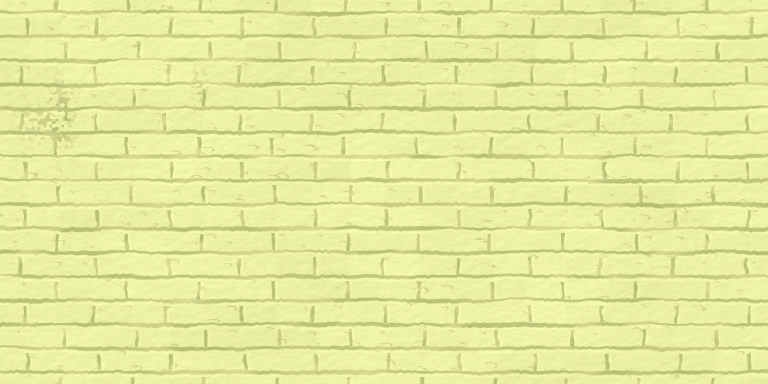
Write a WebGL 2 fragment shader that draws this texture.

```glsl
#version 300 es
precision highp float;

uniform vec2 u_resolution;
out vec4 outColor;

float hash(vec2 p) {
    return fract(sin(dot(p, vec2(127.1, 311.7))) * 43758.5453);
}

float noise(vec2 p) {
    vec2 i = floor(p), f = fract(p);
    f = f * f * (3.0 - 2.0 * f);
    return mix(mix(hash(i), hash(i + vec2(1, 0)), f.x),
               mix(hash(i + vec2(0, 1)), hash(i + vec2(1, 1)), f.x), f.y);
}

float fbm(vec2 p) {
    float sum = 0.0, amp = 0.5;
    for (int i = 0; i < 4; i++) {
        sum += amp * noise(p);
        p = p * 2.03 + 17.3;
        amp *= 0.5;
    }
    return sum;
}

// Small crescent dents, at most one per cell
float chips(vec2 p) {
    float dents = 0.0;
    for (int layer = 0; layer < 2; layer++) {
        vec2 q = p / vec2(1.5, 0.9) + float(layer) * 31.7;
        vec2 cell = floor(q);
        vec2 center = 0.3 + 0.4 * vec2(hash(cell + 3.1), hash(cell + 8.4));
        vec2 d = (fract(q) - center) * vec2(1.5, 0.9);
        float radius = 0.04 + 0.13 * pow(hash(cell + 5.7), 3.0);
        float rim = length(d * vec2(0.6, 1.2)) - radius + 0.12 * (noise(p * 9.0) - 0.5);
        float crescent = (1.0 - smoothstep(0.005, 0.05, abs(rim))) * smoothstep(-0.08, 0.08, d.y + 0.4 * d.x);
        dents = max(dents, crescent * step(0.55, hash(cell + 1.9)));
    }
    return dents;
}

// Elliptical area of crumbled paint
float patchMask(vec2 p, vec2 center, vec2 size) {
    vec2 d = (p - center) / size;
    return exp(-dot(d, d));
}

void main() {
    // One unit is one course of bricks
    vec2 p = gl_FragCoord.xy / u_resolution.y * 16.0;
    float px = 16.0 / u_resolution.y;

    // Uneven running bond
    float y = p.y + 0.74 + 0.07 * (noise(p * vec2(0.6, 0.3)) - 0.5);
    float row = floor(y), f = fract(y);
    float shift = mix(2.5, 1.0, mod(row, 2.0)) + 0.4 * (hash(vec2(row, 4.0)) - 0.5);
    float wobble = 0.1 * (noise(p * vec2(1.0, 3.0) + 40.0) - 0.5);
    float x = (p.x - shift + wobble) / 3.02;
    float column = floor(x + 0.5);
    float side = (x - column) * 3.02 + 0.2 * (hash(vec2(column, row)) - 0.5);

    // Shadow under each course, crisp above and soft below
    float lip = 0.28 + 0.06 * (noise(vec2(p.x * 1.3, row * 9.0)) - 0.5)
              + 0.05 * (noise(vec2(p.x * 7.0, row * 5.0)) - 0.5);
    float depth = 0.03 + 0.13 * noise(vec2(p.x * 0.8, row * 7.3));
    float bed = (1.0 - smoothstep(lip - px * 0.5, lip + 0.03 + px * 0.5, f))
              * smoothstep(lip - depth - 0.07, lip - depth + 0.02, f);
    bed *= 0.45 + 0.75 * noise(vec2(p.x * 0.9 + 13.0, row * 3.7));

    // Thin upright joints with a pale edge beside them
    float inCourse = smoothstep(lip - 0.05, lip + 0.05, f);
    float jointWidth = 0.015 + 0.05 * noise(p * vec2(1.0, 4.0) + 70.0);
    float joint = (1.0 - smoothstep(jointWidth, jointWidth + 0.04 + px * 0.5, abs(side))) * inCourse;
    joint *= 0.35 + 0.75 * noise(vec2(column * 5.1, row * 3.3 + f * 2.5));
    float paleEdge = (1.0 - smoothstep(0.03, 0.09, abs(side - 0.12))) * inCourse;
    float topEdge = 1.0 - smoothstep(0.02, 0.07, abs(f - lip + depth + 0.1));

    // Painted relief, lit from above
    vec2 grain = p * vec2(2.6, 4.0);
    float relief = fbm(grain) - fbm(grain + vec2(-0.12, 0.25));
    float fine = noise(p * 14.0) - noise(p * 14.0 + vec2(-0.3, 0.6));

    // Wear, gathered near joints and in two crumbled areas
    float crumbled = patchMask(p, vec2(2.6, 11.1), vec2(0.55, 1.5))
                   + 0.7 * patchMask(p, vec2(1.6, 10.8), vec2(0.9, 0.8))
                   + 0.7 * patchMask(p, vec2(8.3, 12.3), vec2(0.35, 0.9));
    float crumbs = crumbled * smoothstep(0.4, 0.75, noise(p * 8.0)) * 0.9;
    float nearJoint = exp(-abs(side) * 5.0) * inCourse;
    float flakes = nearJoint * smoothstep(0.6, 0.8, fbm(p * 4.5 + 9.0)) * 0.8;
    float wear = max(max(crumbs, flakes), chips(p) * 0.55);

    // Tones
    vec3 paint = vec3(0.925, 0.945, 0.65);
    vec3 softShade = vec3(0.84, 0.85, 0.57);
    vec3 deepShade = vec3(0.74, 0.76, 0.48);
    float shade = max(max(bed, joint), wear);
    vec3 color = mix(paint, softShade, smoothstep(0.0, 0.5, shade));
    color = mix(color, deepShade, smoothstep(0.45, 0.95, shade));
    float light = 0.10 * relief + 0.018 * fine * (1.0 + 2.0 * crumbled);
    light += 0.02 * (paleEdge + topEdge) * (1.0 - shade);
    light += 0.02 * (hash(vec2(column, row) + 6.0) - 0.5) + 0.03 * (fbm(p * 0.25) - 0.5);
    outColor = vec4(clamp(color + light, 0.0, 1.0), 1.0);
}
```
